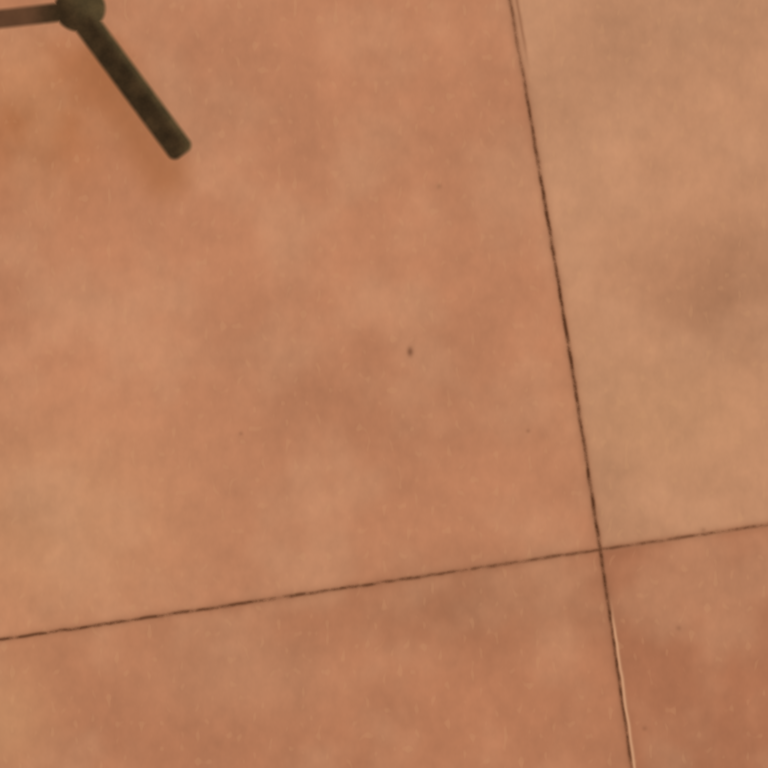
Write a WebGL 2 fragment shader that draws this texture.

```glsl
#version 300 es
precision highp float;

uniform vec2 u_resolution;
out vec4 fragColor;

const vec3 CLAY = vec3(0.738, 0.500, 0.366);
const vec3 TAN = vec3(0.742, 0.535, 0.400);
const vec3 RUST = vec3(0.708, 0.470, 0.340);
const vec3 DEEP_RUST = vec3(0.678, 0.442, 0.318);
const vec3 OCHRE = vec3(0.800, 0.595, 0.425);
const vec3 PALE = vec3(0.785, 0.580, 0.440);
const vec3 AMBER = vec3(0.640, 0.385, 0.220);
const vec3 UMBER = vec3(0.545, 0.355, 0.250);
const vec3 GROOVE = vec3(0.360, 0.220, 0.140);
const vec3 CHIPPED = vec3(0.830, 0.630, 0.480);
const vec3 IRON = vec3(0.250, 0.185, 0.115);

float hash(vec2 p) {
    p = fract(p * vec2(0.1031, 0.1137));
    p += dot(p, p.yx + 33.33);
    return fract((p.x + p.y) * p.x * 17.3);
}

vec2 gradient(vec2 cell) {
    float angle = 6.2832 * hash(cell + 71.0);
    return vec2(cos(angle), sin(angle));
}

float gradientNoise(vec2 p) {
    vec2 i = floor(p), f = p - i;
    vec2 w = f * f * f * (f * (f * 6.0 - 15.0) + 10.0);
    vec2 e = vec2(0.0, 1.0);
    float low = mix(dot(gradient(i), f), dot(gradient(i + e.yx), f - e.yx), w.x);
    float high = mix(dot(gradient(i + e), f - e), dot(gradient(i + 1.0), f - 1.0), w.x);
    return mix(low, high, w.y);
}

float fbm(vec2 p) {
    float sum = 0.0, amplitude = 0.6;
    for (int i = 0; i < 4; i++) {
        sum += amplitude * gradientNoise(p);
        p = mat2(1.6, 1.2, -1.2, 1.6) * p + 7.3;
        amplitude *= 0.55;
    }
    return sum;
}

float pool(vec2 p, vec2 center, vec2 radius) {
    vec2 d = (p - center) / radius;
    return exp(-dot(d, d));
}

// Soft-sided line with a bell profile
float stroke(float dist, float width) {
    return exp(-dist * dist / (width * width));
}

float capsule(vec2 p, vec2 a, vec2 b, float radius) {
    vec2 ab = b - a;
    float t = clamp(dot(p - a, ab) / dot(ab, ab), 0.0, 1.0);
    return length(p - a - ab * t) - radius;
}

float bar(vec2 p, vec2 a, vec2 b, float halfWidth, float corner) {
    vec2 axis = normalize(b - a), d = p - 0.5 * (a + b);
    vec2 local = abs(vec2(dot(d, axis), dot(d, vec2(-axis.y, axis.x))));
    vec2 q = local - vec2(0.5 * length(b - a), halfWidth) + corner;
    return length(max(q, 0.0)) + min(max(q.x, q.y), 0.0) - corner;
}

// Signed offsets from the two slightly skewed joint families
vec2 slabSpace(vec2 p) {
    float jointX = 0.823 - 0.159 * p.y + 0.018 * p.y * (1.0 - p.y);
    float jointY = 0.167 + 0.150 * p.x;
    return vec2(p.x - jointX, p.y - jointY);
}

vec3 slabColor(vec2 side) {
    return mix(mix(RUST, DEEP_RUST, side.x), mix(CLAY, TAN, side.x), side.y);
}

float specks(vec2 p, float count, float chance) {
    vec2 cell = floor(p * count), f = fract(p * count);
    vec2 center = 0.2 + 0.6 * vec2(hash(cell + 3.0), hash(cell + 19.0));
    float size = mix(0.03, 0.06, hash(cell + 41.0));
    return step(hash(cell + 57.0), chance) * stroke(length(f - center), size);
}

vec3 floorColor(vec2 p, vec2 slab) {
    vec3 color = slabColor(smoothstep(-0.008, 0.008, slab));
    // Stains and worn patches
    color = mix(color, OCHRE, 0.45 * pool(p, vec2(0.06, 0.32), vec2(0.17, 0.13)));
    color = mix(color, OCHRE, 0.55 * pool(p, vec2(0.0, 0.06), vec2(0.07, 0.08)));
    color = mix(color, OCHRE, 0.30 * pool(p, vec2(0.86, 0.46), vec2(0.12, 0.09)));
    color = mix(color, PALE, 0.35 * pool(p, vec2(0.32, 0.12), vec2(0.14, 0.06)));
    color = mix(color, AMBER, 0.65 * pool(p, vec2(0.05, 0.86), vec2(0.09, 0.10)));
    color = mix(color, UMBER, 0.20 * pool(p, vec2(0.47, 0.44), vec2(0.13, 0.12)));
    color = mix(color, UMBER, 0.28 * pool(p, vec2(0.93, 0.63), vec2(0.13, 0.08)));
    color = mix(color, UMBER, 0.30 * pool(p, vec2(0.64, 0.22), vec2(0.22, 0.06)));
    // Pale bloom, clouds, blotches and drawn-out grain
    float bloom = smoothstep(-0.15, 0.35, fbm(p * 6.0 + 31.0));
    color = mix(color, PALE, 0.42 * bloom);
    float clouds = fbm(p * 4.0), blotches = fbm(p * 17.0 + 4.0);
    float grain = fbm(p * vec2(70.0, 48.0));
    color *= 0.995 + 0.10 * clouds + 0.06 * blotches + 0.04 * grain;
    float flecks = smoothstep(0.28, 0.55, gradientNoise(p * vec2(95.0, 60.0) + 17.0));
    return mix(color, OCHRE, 0.22 * flecks);
}

void main() {
    vec2 p = gl_FragCoord.xy / u_resolution;
    vec2 slab = slabSpace(p) + 0.0012 * gradientNoise(p * 45.0);
    vec3 color = floorColor(p, slab);

    // Pitted specks
    float pits = max(0.35 * specks(p, 15.0, 0.05), pool(p, vec2(0.534, 0.542), vec2(0.004, 0.006)));
    color = mix(color, UMBER * 0.85, 0.7 * pits);

    // Joints with uneven depth, fading at their ends, and a chipped lower edge
    vec2 joint = fract(slab + 0.5) - 0.5;
    vec2 wear = clamp(0.68 + vec2(1.1, 1.3) * fbm(p * 48.0), 0.2, 0.95);
    wear *= vec2(1.0 - 0.35 * smoothstep(0.75, 0.95, p.y), 0.80 - 0.20 * smoothstep(0.3, 0.9, p.x));
    float chip = 1.0 - smoothstep(0.17, 0.23, p.y);
    color = mix(color, UMBER, 0.28 * max(stroke(joint.x, 0.007), stroke(joint.y, 0.007)));
    color = mix(color, GROOVE, wear.x * stroke(joint.x, 0.0027));
    color = mix(color, GROOVE, wear.y * stroke(joint.y, 0.0026));
    color = mix(color, CHIPPED, 0.75 * chip * stroke(joint.x - 0.0035, 0.0024));
    color = mix(color, UMBER, 0.45 * smoothstep(0.90, 0.96, p.y) * stroke(joint.x - 0.009, 0.0025));

    // Iron foot and its soft shadow
    float leg = bar(p, vec2(0.105, 0.980), vec2(0.239, 0.799), 0.0170, 0.010);
    float arm = capsule(p, vec2(-0.02, 0.973), vec2(0.085, 0.985), 0.012);
    float knob = length((p - vec2(0.104, 0.989)) * vec2(1.0, 1.1)) - 0.033;
    float foot = min(leg, min(arm, knob));
    float shadow = capsule(p, vec2(0.13, 0.92), vec2(0.215, 0.775), 0.005);
    color = mix(color, AMBER * 0.95, 0.45 * (1.0 - smoothstep(0.0, 0.05, shadow)));
    float sheen = smoothstep(-0.016, 0.0, leg) * smoothstep(-0.02, 0.02, p.x + 0.75 * p.y - 0.841);
    vec3 iron = IRON * (0.9 + 0.4 * fbm(p * 40.0)) + vec3(0.09, 0.09, 0.06) * sheen;
    iron = mix(iron, UMBER * 0.85, 0.6 * (1.0 - smoothstep(0.03, 0.08, p.x)));
    color = mix(color, iron, 1.0 - smoothstep(-0.004, 0.004, foot));

    fragColor = vec4(color, 1.0);
}
```
